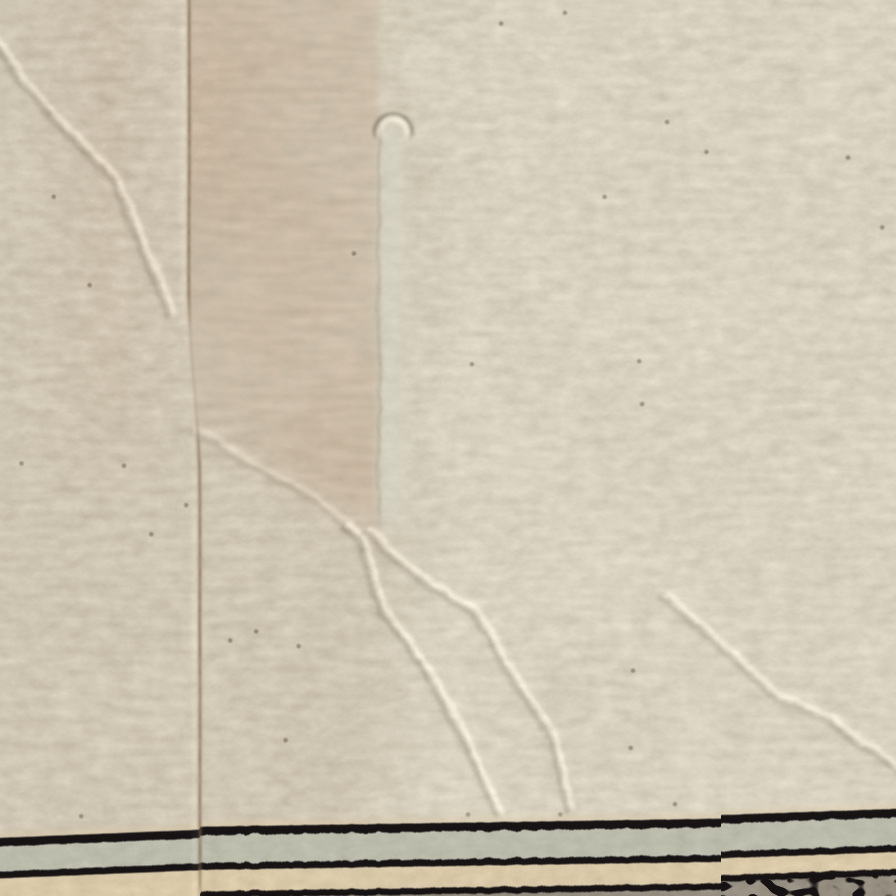
This texture is drawn by a WebGL 2 fragment shader. Its source:

```glsl
#version 300 es
precision highp float;

uniform vec2 u_resolution;
out vec4 fragColor;

#define PAPER vec3(0.848, 0.820, 0.750)
#define AGED vec3(0.812, 0.775, 0.702)
#define STAIN vec3(0.775, 0.705, 0.620)
#define PALE vec3(0.835, 0.825, 0.765)
#define INK vec3(0.070, 0.055, 0.060)
#define BAND vec3(0.735, 0.735, 0.675)
#define CREAM vec3(0.850, 0.785, 0.660)
#define SEAM vec3(0.480, 0.390, 0.300)
#define GRAIN 0.085
#define CREASE_WIDTH 0.0042
#define INK_HALF 0.0048
#define ROUGHNESS 0.0032

vec2 hash2(vec2 p) {
    vec3 q = fract(p.xyx * vec3(0.1031, 0.1030, 0.0973));
    q += dot(q, q.yzx + 33.33);
    return fract((q.xx + q.yz) * q.zy);
}

float corner(vec2 cell, vec2 offset, vec2 f) {
    return dot(hash2(cell + offset) * 2.0 - 1.0, f - offset);
}

float gradientNoise(vec2 p) {
    vec2 i = floor(p), f = fract(p);
    vec2 u = f * f * f * (f * (f * 6.0 - 15.0) + 10.0);
    return mix(mix(corner(i, vec2(0, 0), f), corner(i, vec2(1, 0), f), u.x),
               mix(corner(i, vec2(0, 1), f), corner(i, vec2(1, 1), f), u.x), u.y);
}

float fbm(vec2 p) {
    float sum = 0.0, amp = 0.6;
    for (int i = 0; i < 4; i++) {
        sum += amp * gradientNoise(p);
        p = p * 2.03 + 17.3;
        amp *= 0.55;
    }
    return sum;
}

float pathDistance(vec2 p, vec2 path[6]) {
    float d = 1.0;
    for (int i = 0; i < 5; i++) {
        vec2 a = p - path[i], b = path[i + 1] - path[i];
        d = min(d, length(a - b * clamp(dot(a, b) / dot(b, b), 0.0, 1.0)));
    }
    return d;
}

float ridge(float d, float width) { return exp(-d * d / (width * width)); }

// Raised fold: lit on the ridge, shaded on its lower left flank
float crease(vec2 p, vec2 path[6]) {
    float lit = ridge(pathDistance(p, path), CREASE_WIDTH);
    float shade = ridge(pathDistance(p + vec2(0.007, 0.004), path), CREASE_WIDTH);
    return lit - 0.9 * shade;
}

float below(float y, float edge, float soft) { return 1.0 - smoothstep(edge - soft, edge + soft, y); }

float inkLine(float y, float center, float halfWidth, float soft) {
    return below(abs(y - center), halfWidth, soft);
}

void main() {
    vec2 p = gl_FragCoord.xy / u_resolution;
    float soft = max(1.0 / u_resolution.y, 0.0015);
    float cloud = fbm(p * 7.0);
    float grain = fbm(p * vec2(48.0, 74.0));
    float fibre = gradientNoise(p * vec2(20.0, 105.0) + 40.0);
    vec2 warped = p + 0.006 * vec2(fbm(p * 30.0), fbm(p * 30.0 + 60.0));

    // Paper tone and the warm stain
    float seamX = mix(0.211, 0.223, smoothstep(0.68, 0.46, p.y));
    vec3 color = mix(AGED, PAPER, smoothstep(0.37, 0.52, p.x + 0.08 * cloud));
    float stain = smoothstep(-0.006, 0.006, p.x - seamX) * below(warped.x, 0.421, 0.008);
    stain *= smoothstep(-0.04, 0.035, warped.y - 0.53 + 0.6 * (p.x - 0.22));
    float depth = 0.48 + 0.35 * ridge(length((p - vec2(0.24, 0.82)) * vec2(1.0, 0.5)), 0.09)
                + 0.35 * ridge(length(p - vec2(0.37, 0.48)), 0.08);
    color = mix(color, STAIN, clamp(stain * (depth + cloud * 0.7 + grain * 0.7), 0.0, 1.0));
    color = mix(color, STAIN, 0.25 * ridge(p.x - 0.12, 0.06) * smoothstep(0.4, 0.6, p.y));
    color += GRAIN * (grain + 0.55 * fibre) * vec3(1.0, 1.02, 1.08) + 0.025 * cloud;

    // Pale upright strip with a hooked end
    float strip = smoothstep(0.40, 0.44, p.y) * below(p.y, 0.862, 0.015);
    color = mix(color, PALE + 0.05 * grain, 0.8 * strip * ridge(warped.x - 0.439, 0.014));
    color -= 0.085 * strip * ridge(warped.x - 0.423, 0.003) * (0.7 + grain);
    vec2 hook = p - vec2(0.439, 0.852);
    float arc = smoothstep(-0.012, 0.004, hook.y);
    color += arc * (0.10 * ridge(length(hook) - 0.015, 0.004) - 0.17 * ridge(length(hook) - 0.021, 0.003));

    // Creases
    float folds = crease(warped, vec2[6](vec2(-0.01, 0.97), vec2(0.03, 0.91), vec2(0.065, 0.87),
        vec2(0.13, 0.805), vec2(0.163, 0.727), vec2(0.193, 0.655)));
    folds += 1.1 * crease(warped, vec2[6](vec2(0.39, 0.415), vec2(0.405, 0.402), vec2(0.43, 0.323),
        vec2(0.482, 0.251), vec2(0.527, 0.167), vec2(0.56, 0.095)));
    folds += crease(warped, vec2[6](vec2(0.414, 0.408), vec2(0.482, 0.349), vec2(0.534, 0.32),
        vec2(0.573, 0.251), vec2(0.618, 0.186), vec2(0.639, 0.1)));
    folds += 0.9 * crease(warped, vec2[6](vec2(0.745, 0.337), vec2(0.82, 0.271), vec2(0.872, 0.223),
        vec2(0.931, 0.199), vec2(0.97, 0.17), vec2(1.01, 0.14)));
    folds += 0.6 * crease(warped, vec2[6](vec2(0.22, 0.52), vec2(0.247, 0.508), vec2(0.286, 0.482),
        vec2(0.325, 0.463), vec2(0.36, 0.44), vec2(0.4, 0.41)));
    color += 0.095 * folds;

    // Scattered specks
    vec2 cell = floor(p * 26.0), seed = hash2(cell + 5.0);
    float speck = below(length(fract(p * 26.0) - 0.25 - 0.5 * seed), 0.06, 0.05);
    color -= 0.24 * speck * step(0.965, hash2(cell + 91.0).x);

    // Ruled border, stepped at the seam and again near the right
    float right = smoothstep(-soft, soft, p.x - seamX);
    float jog = step(0.805, p.x);
    float top = mix(0.060 + 0.041 * p.x, 0.0725 + 0.0155 * (p.x - 0.224), right);
    top += jog * (0.004 + 0.02 * (p.x - 0.805));
    float wobble = ROUGHNESS * (0.5 + 0.5 * right) * fbm(vec2(p.x * 65.0, 3.0));
    float middle = top - mix(0.0365, 0.0395, right);
    float low = top - mix(0.080, 0.071 - 0.005 * jog, right);
    color = mix(color, CREAM, 0.5 * ridge(p.y - top - 0.006, 0.006));
    color = mix(color, BAND + 0.07 * grain, below(p.y, top, soft));
    color = mix(color, CREAM + 0.08 * grain, below(p.y, middle, soft));
    color = mix(color, AGED * 0.72 + 0.1 * grain, below(p.y, low, soft));
    float ink = inkLine(p.y + wobble, top, INK_HALF + wobble * 0.6, soft);
    ink = max(ink, inkLine(p.y - wobble, middle, INK_HALF * 0.8 + wobble * 0.5, soft));
    ink = max(ink, inkLine(p.y + wobble, low, INK_HALF * 0.75, soft));
    float blots = smoothstep(0.02, 0.14, gradientNoise(p * vec2(60.0, 75.0) + 8.0));
    ink = max(ink, blots * jog * below(p.y, low, soft));
    color = mix(color, INK, 0.97 * ink);

    // Vertical seam, fading where the first crease meets it
    float seamFade = 1.0 - 0.75 * smoothstep(0.48, 0.54, p.y) * below(p.y, 0.65, 0.03);
    float seam = ridge(p.x - seamX - 0.001 * cloud, 0.0024) * seamFade * (0.75 + 0.5 * grain);
    color = mix(color, SEAM, 0.72 * clamp(seam, 0.0, 1.0) * smoothstep(0.0, 0.07, p.y + 0.03));
    color += 0.035 * ridge(p.x - seamX + 0.006, 0.004) * seamFade;

    fragColor = vec4(clamp(color, 0.0, 1.0), 1.0);
}
```
